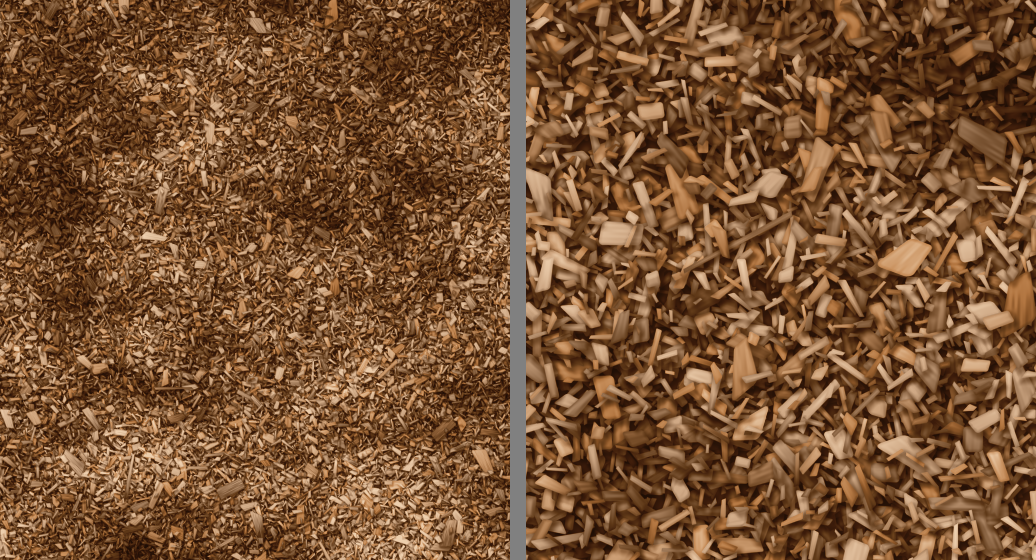
Left, the full canvas; right, a detail of the centre.
This texture is drawn by a Shadertoy shader. Its source:

```glsl
vec3 hash3(vec2 p) {
    vec3 q = fract(p.xyx * vec3(0.1031, 0.1030, 0.0973));
    q += dot(q, q.yxz + 33.33);
    return fract((q.xxy + q.yzz) * q.zyx);
}

float noise(vec2 p) {
    vec2 i = floor(p), f = fract(p);
    f *= f * (3.0 - 2.0 * f);
    return mix(mix(hash3(i).x, hash3(i + vec2(1, 0)).x, f.x),
               mix(hash3(i + vec2(0, 1)).x, hash3(i + 1.0).x, f.x), f.y);
}

// Rounded box with slanted ends and a taper along its length
float chipDistance(vec2 q, vec2 size, float skew) {
    q.x += q.y * skew;
    size.y *= 1.0 - 0.5 * skew * clamp(q.x / size.x, -1.0, 1.0);
    float corner = 0.4 * size.y;
    vec2 d = abs(q) - size + corner;
    return length(max(d, 0.0)) + min(max(d.x, d.y), 0.0) - corner;
}

// Paints one layer of chips; surface holds tone and warmth
void scatter(inout vec2 surface, vec2 p, float scale, float seed, float keep,
             vec2 smallest, vec2 largest, float lift) {
    vec2 g = p * scale + seed * vec2(17.31, 9.73) + 5.0;
    float blur = 0.85 * scale / iResolution.y;
    vec2 light = vec2(-0.45, 0.89);
    for (int y = -1; y <= 1; y++)
    for (int x = -1; x <= 1; x++) {
        vec2 cell = floor(g) + vec2(x, y);
        vec3 place = hash3(cell + seed * 31.0);
        if (place.z > keep) continue;
        vec3 shape = hash3(cell + seed * 31.0 + 57.0);
        vec3 look = hash3(cell + seed * 31.0 + 113.0);

        float angle = shape.x * 3.14159;
        mat2 turn = mat2(cos(angle), -sin(angle), sin(angle), cos(angle));
        vec2 offset = g - cell - place.xy;
        vec2 q = turn * offset;
        vec2 size = mix(smallest, largest, shape.yz * shape.yz);
        float skew = look.x * 1.4 - 0.7;
        float d = chipDistance(q, size, skew);

        // Soft shadow falling away from the light
        float shade = chipDistance(turn * (offset + light * 0.0022 * scale), size, skew);
        surface.x *= 1.0 - 0.39 * (1.0 - smoothstep(-0.001 * scale, 0.004 * scale, shade));

        float cover = 1.0 - smoothstep(-blur, blur, d);
        if (cover > 0.0) {
            float tone = mix(0.45, 0.97, look.y) * lift;
            float grain = noise(q / scale * vec2(90.0, 600.0) + cell * 7.0 + 900.0);
            tone += 0.18 * (grain - 0.5);
            tone += 0.09 * dot(offset, light) / (size.y + 0.1);
            tone *= mix(0.8, 1.0, smoothstep(0.0, 0.0025 * scale, -d));
            surface = mix(surface, vec2(tone, look.z), cover);
        }
    }
}

vec3 woodColor(float tone, float warmth) {
    float warm = smoothstep(0.35, 1.0, warmth);
    vec3 c = vec3(0.24, 0.11, 0.04) * clamp(tone / 0.24, 0.5, 1.0);
    c = mix(c, vec3(0.37, 0.22, 0.09), clamp((tone - 0.24) / 0.13, 0.0, 1.0));
    vec3 brown = mix(vec3(0.51, 0.36, 0.23), vec3(0.54, 0.33, 0.15), warm);
    c = mix(c, brown, clamp((tone - 0.37) / 0.14, 0.0, 1.0));
    vec3 middle = mix(vec3(0.63, 0.48, 0.35), vec3(0.70, 0.46, 0.25), warm);
    c = mix(c, middle, clamp((tone - 0.51) / 0.12, 0.0, 1.0));
    vec3 pale = mix(vec3(0.81, 0.66, 0.52), vec3(0.79, 0.57, 0.37), warm);
    c = mix(c, pale, clamp((tone - 0.63) / 0.19, 0.0, 1.0));
    return mix(c, vec3(0.93, 0.81, 0.68), clamp((tone - 0.84) / 0.34, 0.0, 1.0));
}

void mainImage(out vec4 fragColor, in vec2 fragCoord) {
    vec2 p = fragCoord / iResolution.y;
    vec2 surface = vec2(0.2, 0.5);

    // Heap of small chips and fine splinters, deep to shallow
    for (int i = 0; i < 9; i++) {
        float layer = float(i), lift = mix(0.7, 1.0, layer / 8.0);
        scatter(surface, p, 45.0 + 4.0 * mod(layer, 4.0), layer + 1.0, 0.9,
                vec2(0.24, 0.08), vec2(0.8, 0.31), lift);
        scatter(surface, p, 80.0, layer + 21.0, 0.5,
                vec2(0.2, 0.07), vec2(0.65, 0.17), lift);
    }

    // Sparse long slivers and large blocks on top
    scatter(surface, p, 15.0, 41.0, 0.28, vec2(0.2, 0.02), vec2(0.64, 0.06), 0.85);
    scatter(surface, p, 23.0, 43.0, 0.14, vec2(0.28, 0.13), vec2(0.58, 0.25), 0.92);
    scatter(surface, p, 62.0, 45.0, 0.45, vec2(0.2, 0.08), vec2(0.65, 0.26), 1.0);

    // Uneven mounds and hollows, darker toward the top
    float mound = 0.40 * noise(p * vec2(3.0, 6.0) + 4.0)
                + 0.32 * noise(p * vec2(8.0, 13.0) + 20.0)
                + 0.28 * noise(p * vec2(20.0, 27.0) + 50.0);
    float tone = 0.12 + 0.86 * surface.x;
    tone *= mix(0.36, 1.66, mound) * mix(1.09, 0.91, p.y);
    fragColor = vec4(woodColor(tone, surface.y), 1.0);
}
```
